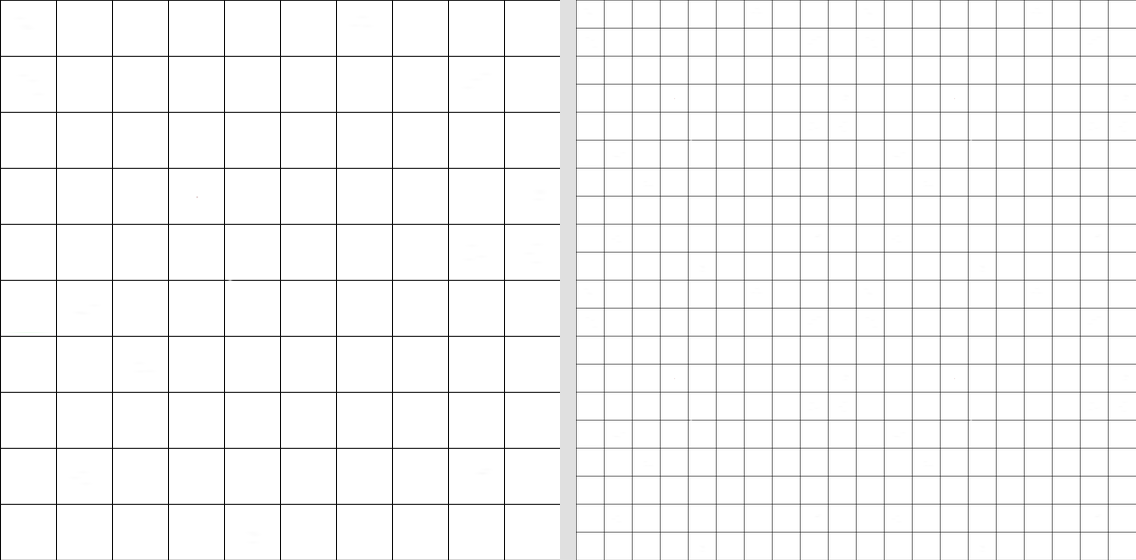
Left, the tile; right, the same tile 2 across and 2 down.
A three.js fragment shader for this pattern:

```glsl
varying vec2 vUv;

float hash(vec2 p) {
  return fract(sin(dot(p, vec2(127.1, 311.7))) * 4375.85);
}

// Signed distance across the nearest grid line, ten lines per side
vec2 lineOffset(vec2 uv) {
  return (fract(uv * 10.0 + 0.5) - 0.5) / 10.0;
}

// Share of a pixel-wide window that a line covers
vec2 lineCoverage(vec2 offset, float width, vec2 pixel) {
  vec2 low = max(offset - pixel * 0.5, vec2(-width * 0.5));
  vec2 high = min(offset + pixel * 0.5, vec2(width * 0.5));
  return clamp((high - low) / pixel, 0.0, 1.0);
}

float softSpot(vec2 p, vec2 center, vec2 radius) {
  vec2 d = (p - center) / radius;
  return exp(-dot(d, d));
}

// Barely visible smudges in a few cells, kept clear of the cell edges
float smudge(vec2 uv) {
  vec2 cell = mod(floor(uv * 10.0), 10.0);
  vec2 local = fract(uv * 10.0);
  float amount = 0.0;
  for (int i = 0; i < 3; i++) {
    vec2 seed = cell + float(i) * 17.0;
    vec2 center = 0.3 + 0.4 * vec2(hash(seed), hash(seed + 5.3));
    amount += softSpot(local, center, vec2(0.09, 0.025));
  }
  return amount * step(0.9, hash(cell + 2.7));
}

void main() {
  vec2 pixel = max(fwidth(vUv), vec2(0.00001));
  vec3 paper = vec3(1.0) - 0.012 * smudge(vUv);

  // Small reddish speck
  float speck = softSpot(vUv, vec2(0.352, 0.648), vec2(0.0013));
  paper = mix(paper, vec3(0.72, 0.55, 0.55), speck * 0.7);

  // Faint green trace near the left edge
  float trace = softSpot(vUv, vec2(0.05, 0.406), vec2(0.03, 0.001));
  paper -= vec3(0.06, 0.01, 0.06) * trace;

  // Thin rules, with one worn nick in a horizontal rule
  vec2 rules = lineCoverage(lineOffset(vUv - vec2(0.0009, -0.0006)), 0.0018, pixel);
  rules.y *= 1.0 - 0.6 * softSpot(vUv, vec2(0.411, 0.4994), vec2(0.003, 0.004));
  float ink = 1.0 - (1.0 - rules.x) * (1.0 - rules.y);

  gl_FragColor = vec4(mix(paper, vec3(0.03), ink), 1.0);
}
```
